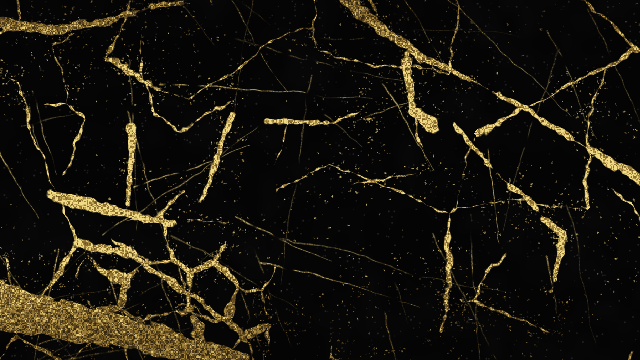
A WebGL 1 fragment shader for this texture:

```glsl
precision highp float;
uniform vec2 u_resolution;

const vec3 BLACK = vec3(0.014, 0.014, 0.015);
const vec3 UMBER = vec3(0.20, 0.15, 0.06);
const vec3 BRONZE = vec3(0.37, 0.28, 0.12);
const vec3 GOLD = vec3(0.60, 0.48, 0.21);
const vec3 PALE = vec3(0.95, 0.86, 0.52);

float hash(vec2 p) {
  vec3 q = fract(p.xyx * 0.1031);
  q += dot(q, q.yzx + 33.33);
  return fract((q.x + q.y) * q.z);
}

vec2 hash2(vec2 p) {
  return vec2(hash(p + 17.3), hash(p + 71.9));
}

float noise(vec2 p) {
  vec2 i = floor(p), f = fract(p);
  f = f * f * (3.0 - 2.0 * f);
  return mix(mix(hash(i), hash(i + vec2(1.0, 0.0)), f.x),
             mix(hash(i + vec2(0.0, 1.0)), hash(i + 1.0), f.x), f.y);
}

vec2 warp(vec2 p, float scale, float amount) {
  return amount * (vec2(noise(p * scale + 3.7), noise(p * scale + 41.2)) - 0.5);
}

// Tapered segment, negative inside
float vein(vec2 p, vec2 a, vec2 b, float wa, float wb) {
  vec2 ab = b - a;
  float h = clamp(dot(p - a, ab) / dot(ab, ab), 0.0, 1.0);
  return length(p - a - ab * h) - mix(wa, wb, h);
}

// Cell borders: x = distance, y = random value of that border
vec2 fracture(vec2 p, float scale) {
  p *= scale;
  vec2 cell = floor(p), home = cell, toHome = vec2(0.0);
  float nearest = 9.0;
  for (int j = -1; j <= 1; j++) for (int i = -1; i <= 1; i++) {
    vec2 c = cell + vec2(float(i), float(j));
    vec2 r = c + hash2(c) - p;
    if (dot(r, r) < nearest) { nearest = dot(r, r); home = c; toHome = r; }
  }
  vec2 border = vec2(9.0, 0.0);
  for (int j = -2; j <= 2; j++) for (int i = -2; i <= 2; i++) {
    vec2 c = home + vec2(float(i), float(j));
    vec2 r = c + hash2(c) - p;
    vec2 gap = r - toHome;
    if (dot(gap, gap) > 0.0001) {
      float d = dot(0.5 * (toHome + r), normalize(gap));
      if (d < border.x) border = vec2(d, hash(c + home + 5.5));
    }
  }
  return vec2(border.x / scale, border.y);
}

// Long hairline cracks, mostly steep or falling to the right
float cracks(vec2 p, float soft) {
  float ink = 0.0;
  for (int i = 0; i < 48; i++) {
    vec2 seed = vec2(float(i) * 3.1, 8.0);
    vec2 mid = hash2(seed) * vec2(1.78, 1.0);
    float angle = mix(-1.9, 0.7, hash(seed + 2.0));
    vec2 reach = vec2(cos(angle), sin(angle)) * mix(0.06, 0.34, hash(seed + 4.0));
    float d = vein(p, mid - reach, mid + reach, 0.0020, 0.0004);
    float line = 1.0 - smoothstep(-soft, soft, d);
    ink = max(ink, line * mix(0.3, 1.0, hash(seed + 6.0)));
  }
  return ink * smoothstep(0.12, 0.45, noise(p * 30.0));
}

// Scattered flakes, denser where richness is high
float flakes(vec2 p, float scale, float richness, float soft) {
  vec2 cell = floor(p * scale);
  vec2 center = (cell + 0.3 + 0.4 * hash2(cell)) / scale;
  float radius = mix(0.08, 0.34, hash(cell + 9.0)) / scale;
  float speck = 1.0 - smoothstep(radius - soft, radius + soft, length(p - center));
  return speck * step(1.0 - richness, hash(cell + 31.0));
}

// Broad principal veins
float mainVeins(vec2 p) {
  float d = vein(p, vec2(-0.05, 0.17), vec2(0.68, 0.0), 0.075, 0.026);
  d = min(d, vein(p, vec2(-0.02, 0.94), vec2(0.15, 0.92), 0.017, 0.016));
  d = min(d, vein(p, vec2(0.15, 0.92), vec2(0.50, 0.98), 0.015, 0.007));
  d = min(d, vein(p, vec2(0.97, 1.01), vec2(1.18, 0.82), 0.020, 0.012));
  d = min(d, vein(p, vec2(1.18, 0.82), vec2(1.48, 0.69), 0.008, 0.007));
  d = min(d, vein(p, vec2(1.48, 0.69), vec2(1.80, 0.48), 0.007, 0.016));
  d = min(d, vein(p, vec2(1.13, 0.84), vec2(1.15, 0.68), 0.015, 0.008));
  d = min(d, vein(p, vec2(1.15, 0.68), vec2(1.21, 0.64), 0.012, 0.022));
  d = min(d, vein(p, vec2(0.74, 0.66), vec2(1.04, 0.67), 0.007, 0.003));
  d = min(d, vein(p, vec2(0.64, 0.68), vec2(0.55, 0.45), 0.009, 0.006));
  d = min(d, vein(p, vec2(0.37, 0.65), vec2(0.36, 0.44), 0.011, 0.005));
  d = min(d, vein(p, vec2(1.27, 0.64), vec2(1.55, 0.34), 0.006, 0.010));
  d = min(d, vein(p, vec2(1.55, 0.34), vec2(1.53, 0.20), 0.012, 0.005));
  return min(d, vein(p, vec2(0.15, 0.45), vec2(0.48, 0.39), 0.021, 0.009));
}

vec3 glitter(vec2 p) {
  float grain = 0.65 * hash(floor(p * 290.0)) + 0.35 * noise(p * 130.0);
  float glow = 1.0 - smoothstep(0.15, 0.5, abs(p.y - 0.53));
  float t = clamp(mix(0.36, 0.80, glow) + 1.05 * (grain - 0.5), 0.0, 1.0);
  vec3 c = mix(UMBER, BRONZE, smoothstep(0.0, 0.3, t));
  c = mix(c, GOLD, smoothstep(0.25, 0.6, t));
  return mix(c, PALE, smoothstep(0.55, 0.95, t));
}

void main() {
  vec2 p = gl_FragCoord.xy / u_resolution.y;
  float soft = 0.7 / u_resolution.y;
  vec2 bent = p + warp(p, 4.0, 0.06) + warp(p, 13.0, 0.025) + warp(p, 45.0, 0.010);
  float rough = noise(p * 85.0) - 0.5;

  // Wide network, a finer broken one, and a shattered zone at the lower left
  vec2 net = fracture(bent, 2.4);
  float d = net.x - 0.0008 - 0.011 * net.y * net.y * noise(p * 7.0);
  d += 0.02 * (1.0 - smoothstep(0.15, 0.3, net.y));
  vec2 twigs = fracture(bent + 3.0, 4.3);
  float gaps = smoothstep(0.35, 0.6, noise(p * 5.0 + 9.0)) * step(0.4, twigs.y);
  d = min(d, twigs.x - 0.0012 - 0.003 * noise(p * 21.0) + 0.02 * (1.0 - gaps));
  float zone = 1.0 - smoothstep(0.14, 0.42, length((p - vec2(0.52, 0.17)) * vec2(0.8, 1.3)));
  vec2 shards = fracture(bent + 7.0, 8.0);
  d = min(d, shards.x - 0.021 * zone * shards.y * noise(p * 15.0) + 0.015 * (1.0 - zone));

  // Principal veins with ragged rims and dark pits
  float pits = 0.010 * smoothstep(0.55, 0.95, noise(p * 32.0));
  d = min(d, mainVeins(p + 0.5 * (bent - p)) + pits) + 0.006 * rough;

  float ink = 1.0 - smoothstep(-soft, soft, d);
  ink = max(ink, 0.85 * cracks(p + 0.45 * (bent - p), soft));
  float cluster = smoothstep(0.4, 0.8, noise(p * 8.0));
  float richness = 0.004 + 0.4 * cluster * exp(-max(d, 0.0) * 60.0);
  ink = max(ink, 0.8 * flakes(p + warp(p, 170.0, 0.006), 140.0, richness, soft));

  // Stone with faint clouds and dust
  float cloud = noise(bent * 6.0) * noise(bent * 19.0);
  vec3 stone = BLACK + 0.018 * cloud;
  stone += 0.12 * flakes(p + 2.0, 130.0, 0.04, soft);
  gl_FragColor = vec4(mix(stone, glitter(p), ink), 1.0);
}
```
